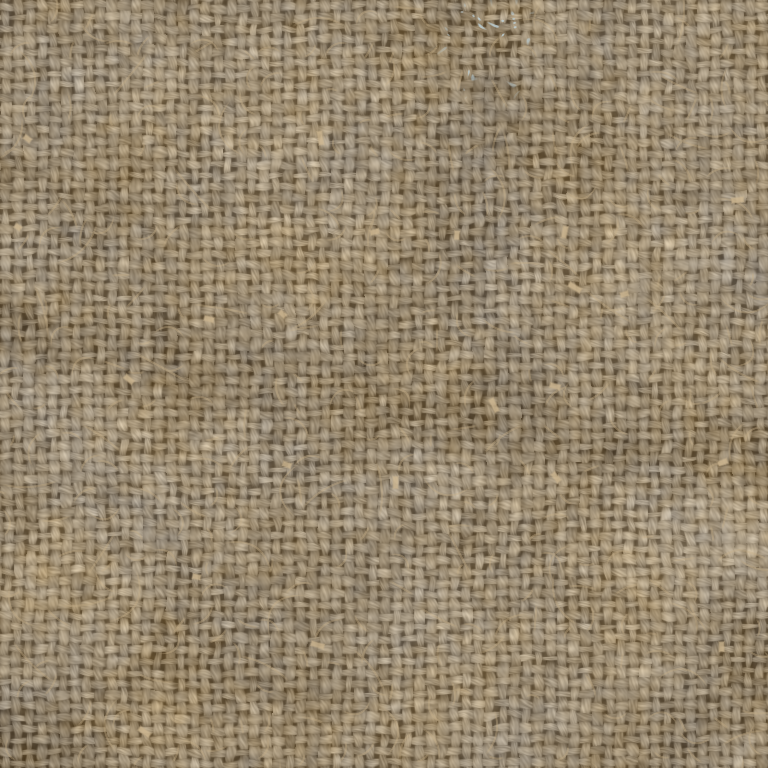
Give the GLSL for this texture, as a WebGL 1 fragment shader.

```glsl
precision highp float;
uniform vec2 u_resolution;

#define THREADS vec2(65.0, 68.0)
#define WARP_WIDTH 0.40
#define WEFT_WIDTH 0.34
#define WANDER 0.28
#define HOLE_TONE 0.02
#define GRAIN 0.34
#define CONTRAST 1.25
#define FOLD_DEPTH 0.22
#define HAIR_CHANCE 0.5
#define DARK_JUTE vec3(0.40, 0.34, 0.25)
#define PALE_JUTE vec3(0.73, 0.67, 0.57)
#define STRAW vec3(0.77, 0.68, 0.53)

const float PI = 3.14159;

vec2 hash2(vec2 p) {
  vec3 a = fract(vec3(p.xyx) * vec3(0.1031, 0.1030, 0.0973));
  a += dot(a, a.yzx + 33.33);
  return fract((a.xx + a.yz) * a.zy);
}

float gradientNoise(vec2 p) {
  vec2 i = floor(p), f = fract(p), e = vec2(1.0, 0.0);
  vec2 u = f * f * f * (f * (f * 6.0 - 15.0) + 10.0);
  float a = dot(hash2(i) * 2.0 - 1.0, f);
  float b = dot(hash2(i + e) * 2.0 - 1.0, f - e);
  float c = dot(hash2(i + e.yx) * 2.0 - 1.0, f - e.yx);
  float d = dot(hash2(i + 1.0) * 2.0 - 1.0, f - 1.0);
  return mix(mix(a, b, u.x), mix(c, d, u.x), u.y);
}

vec2 noisePair(vec2 p) {
  return vec2(gradientNoise(p + 20.0), gradientNoise(p + 70.0));
}

mat2 rotation(float a) {
  return mat2(cos(a), sin(a), -sin(a), cos(a));
}

// One yarn system: c.x runs across the yarns, c.y along them.
// Returns tone, height and coverage.
vec3 yarn(vec2 c, float width, float side, float soft) {
  float id = floor(c.x);
  float seed = id * 17.37 + side * 91.3 + 200.0;
  float drift = WANDER * gradientNoise(vec2(seed, c.y * 0.5));
  float over = side * cos(PI * (c.y - 0.5 + id));
  float w = width + 0.32 * gradientNoise(vec2(seed + 5.5, c.y * 0.4)) + 0.03 * over;
  float across = (fract(c.x) - 0.5 - drift) / max(w, 0.15);
  float body = sqrt(max(0.0, 1.0 - across * across));
  float slub = gradientNoise(vec2(seed + 9.3, c.y * 0.7));
  float twist = gradientNoise(vec2(across * 2.0 + c.y * 1.5 + seed, c.y * 1.3));
  float tone = 0.26 + 0.3 * body + 0.2 * over + 0.45 * slub + GRAIN * twist;
  float cover = 1.0 - smoothstep(1.0 - soft, 1.0 + soft, abs(across));
  return vec3(tone, 0.6 * body + 0.5 * over, cover);
}

float stack(vec3 lower, vec3 upper) {
  return mix(mix(HOLE_TONE, lower.x, lower.z), upper.x, upper.z);
}

// Loose curved fibres, scattered one per cell
float hairs(vec2 p, float scale, float seed, float pixel) {
  float mask = 0.0;
  vec2 g = p * scale, cell = floor(g);
  for (int k = 0; k < 9; k++) {
    vec2 id = cell + vec2(mod(float(k), 3.0), floor(float(k) / 3.0)) - 1.0;
    vec2 r = hash2(id + seed), s = hash2(id + seed + 57.0);
    vec2 l = rotation(r.x * 2.0 * PI) * (g - id - 0.2 - 0.6 * s);
    l.y += (r.y - 0.5) * 3.0 * l.x * l.x;
    float reach = 0.2 + 0.35 * s.y;
    float thick = 0.0007 * scale, edge = max(pixel, 0.001) * scale;
    float line = 1.0 - smoothstep(thick, thick + edge, abs(l.y));
    line *= 1.0 - smoothstep(reach * 0.6, reach, abs(l.x));
    mask = max(mask, line * step(fract(r.x * 7.0 + s.x), HAIR_CHANCE));
  }
  return mask;
}

// Few small woody chips left in the yarn
float chips(vec2 p, float pixel) {
  vec2 g = p * 9.0, id = floor(g);
  vec2 r = hash2(id + 311.0), s = hash2(id + 401.0);
  vec2 l = rotation(r.x * PI) * (g - id - 0.2 - 0.6 * s) / 9.0;
  vec2 box = abs(l) - vec2(0.004 + 0.005 * s.x, 0.003);
  return step(r.y, 0.12) * (1.0 - smoothstep(-pixel, pixel + 0.001, max(box.x, box.y)));
}

void main() {
  vec2 uv = gl_FragCoord.xy / u_resolution;
  float pixel = 1.0 / min(u_resolution.x, u_resolution.y);

  // Woven yarns on pulled, fuzzy cloth
  vec2 pull = 0.008 * noisePair(uv * 5.0) + 0.004 * noisePair(uv * 34.0);
  vec2 q = (uv + pull) * THREADS;
  float soft = max(0.32, pixel * THREADS.y * 2.0);
  float swell = 0.09 * gradientNoise(uv * 9.0 + 44.0);
  vec3 warp = yarn(q, WARP_WIDTH + swell, 1.0, soft);
  vec3 weft = yarn(q.yx, WEFT_WIDTH + swell, -1.0, soft);
  float warpOnTop = smoothstep(-0.25, 0.25, warp.y - weft.y);
  float tone = mix(stack(warp, weft), stack(weft, warp), warpOnTop);
  tone = 0.5 + CONTRAST * (tone - 0.5) + 0.2 * gradientNoise(uv * 130.0);

  // Blotches, a shallow diagonal fold and a dim lower corner
  tone += 0.23 * gradientNoise(uv * 4.0 + 11.0) + 0.16 * gradientNoise(uv * 11.0 + 33.0);
  float fold = uv.y - 0.57 + 0.19 * uv.x + 0.03 * gradientNoise(uv * 3.0);
  tone -= FOLD_DEPTH * exp(-fold * fold * 400.0) * (1.0 - 0.6 * uv.x);
  tone += 0.08 * exp(-pow((fold + 0.09) * 14.0, 2.0));
  tone -= 0.2 * (1.0 - smoothstep(0.0, 0.25, length(uv)));
  vec3 color = mix(DARK_JUTE, PALE_JUTE, tone);

  // Warm and grey fibres
  float warmth = gradientNoise(uv * 7.0 + 90.0) + gradientNoise(uv * 45.0 + 60.0);
  color += warmth * vec3(0.025, 0.0, -0.045);

  // Stray hairs, chips and a patch of cool glints
  float hair = max(hairs(uv, 13.0, 13.0, pixel), hairs(uv, 24.0, 131.0, pixel));
  color = mix(color, STRAW, 0.38 * hair);
  color = mix(color, STRAW + 0.04, 0.8 * chips(uv, pixel));
  vec2 spark = uv * 90.0 + 3.0 * noisePair(uv * 30.0);
  float glint = step(0.86, hash2(floor(spark) + 7.0).x) * (1.0 - smoothstep(0.1, 0.35, length(fract(spark) - 0.5)));
  glint *= 1.0 - smoothstep(0.03, 0.09, length(uv - vec2(0.64, 0.94)));
  gl_FragColor = vec4(clamp(mix(color, vec3(0.75, 0.83, 0.86), 0.8 * glint), 0.0, 1.0), 1.0);
}
```
